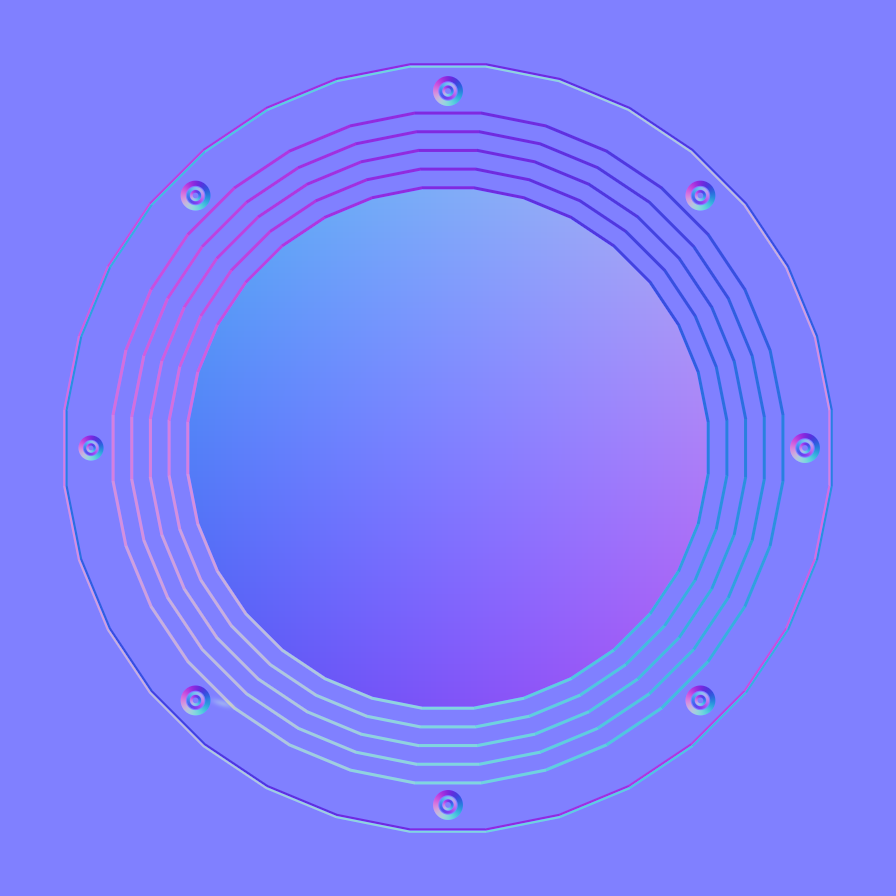
Write a WebGL 1 fragment shader that draws this texture map.

```glsl
precision highp float;
// Tangent-space normal map of a round domed lens in a faceted, riveted flange.

#define SIDES 32.0
#define DOME_RADIUS 0.2904
#define DOME_TILT 0.35
#define RING_STEP 0.02085
#define RING_WIDTH 0.0034
#define RING_TILT 0.67
#define RIM_RADIUS 0.4270
#define RIVET_COUNT 8.0
#define RIVET_ORBIT 0.3984
#define RIVET_RADIUS 0.0172

uniform vec2 u_resolution;

const float TAU = 6.2831853;

// Antialiased band of a given full width around distance zero
float band(float d, float width, float px) {
  return clamp((0.5 * width - abs(d)) / px + 0.5, 0.0, 1.0);
}

// Direction of the nearest of n evenly spaced spokes
vec2 nearestSpoke(vec2 p, float n) {
  float angle = floor(atan(p.y, p.x) * n / TAU + 0.5) * TAU / n;
  return vec2(cos(angle), sin(angle));
}

// Rivet: sloped collar, then a small grooved head
vec2 rivetTilt(vec2 p, float px) {
  float r = length(p);
  vec2 outward = p / max(r, 0.0001);
  float scale = RIVET_RADIUS;
  vec2 tilt = -0.68 * outward * band(r - 0.80 * scale, 0.34 * scale, px);
  tilt += 0.50 * outward * band(r - 0.47 * scale, 0.18 * scale, px);
  tilt -= 0.58 * outward * band(r - 0.27 * scale, 0.17 * scale, px);
  return tilt;
}

// Pack a sideways tilt into a unit normal colour
vec3 encodeNormal(vec2 tilt) {
  float z = sqrt(max(0.0, 1.0 - dot(tilt, tilt)));
  return 0.5 + 0.5 * vec3(tilt, z);
}

void main() {
  float side = min(u_resolution.x, u_resolution.y);
  vec2 p = (gl_FragCoord.xy - 0.5 * u_resolution) / side;
  float px = 1.0 / side;

  // Distance measured across the flat facets
  vec2 facet = nearestSpoke(p, SIDES);
  float reach = dot(p, facet);

  // Gently curved dome
  float inside = clamp((DOME_RADIUS - reach) / px + 0.5, 0.0, 1.0);
  vec2 tilt = inside * DOME_TILT * p / DOME_RADIUS;

  // Inward-facing steps around the dome
  for (int i = 0; i < 5; i++) {
    float d = reach - DOME_RADIUS - float(i) * RING_STEP;
    tilt = mix(tilt, -RING_TILT * facet, band(d, RING_WIDTH, px));
  }

  // Rim groove with two opposed walls
  float rim = reach - RIM_RADIUS;
  tilt -= RING_TILT * facet * band(rim - 0.0012, 0.0025, px);
  tilt += RING_TILT * facet * band(rim + 0.0013, 0.0025, px);

  // Rivets on a circle, the left one slightly smaller
  vec2 seat = RIVET_ORBIT * nearestSpoke(p, RIVET_COUNT);
  float shrink = seat.x < -0.39 ? 0.84 : 1.0;
  tilt += rivetTilt((p - seat) / shrink, px / shrink);

  // Faint smear beside the lower left rivet
  vec2 smear = p - vec2(-0.252, -0.285);
  smear.y += 0.27 * smear.x;
  tilt += vec2(0.22, 0.34) * exp(-dot(smear * vec2(90.0, 260.0), smear * vec2(90.0, 260.0)));

  gl_FragColor = vec4(encodeNormal(tilt), 1.0);
}
```
